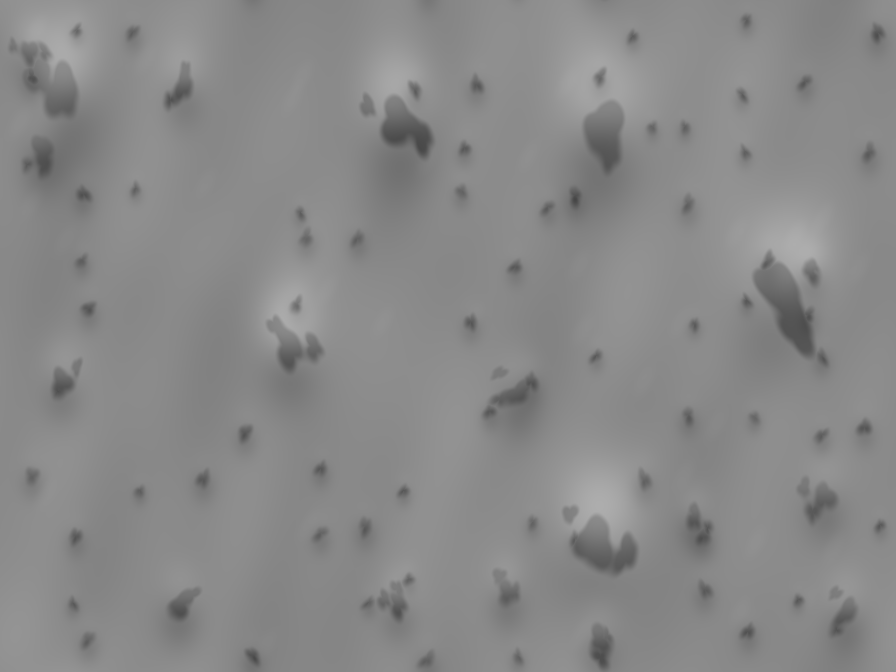
Reproduce this texture procedurally as a Shadertoy shader.

```glsl
const float TAU = 6.2831853;

vec3 hash3(vec2 p) {
    vec3 k = vec3(dot(p, vec2(127.1, 311.7)), dot(p, vec2(269.5, 183.3)), dot(p, vec2(419.2, 371.9)));
    return fract(sin(k) * 43758.545);
}

float smoothMin(float a, float b, float k) {
    float h = max(k - abs(a - b), 0.0) / k;
    return min(a, b) - 0.25 * h * h * k;
}

// Irregular rounded flake, taller than wide
float flake(vec2 p, float size, float lean, vec3 rnd) {
    float c = cos(lean), s = sin(lean);
    p = vec2(c * p.x - s * p.y, s * p.x + c * p.y) * vec2(1.4, 0.9);
    float a = atan(p.y, p.x + 1e-5);
    float wobble = 0.13 * sin(2.0 * a + TAU * rnd.x) + 0.14 * sin(3.0 * a + TAU * rnd.y)
                 + 0.05 * sin(5.0 * a + TAU * rnd.z);
    return length(p) - size * (0.85 + wobble);
}

// Scattered chips on a wrapping grid: x = glow and shadow, y = darkness, z = cover
vec3 chips(vec2 uv, float density, float chance, int pieces, float glow, float shadow) {
    vec2 p = uv * density, base = floor(p);
    vec3 result = vec3(0.0);
    for (int j = -1; j <= 1; j++)
    for (int i = -1; i <= 1; i++) {
        vec2 cell = base + vec2(i, j);
        vec2 id = mod(cell, density * vec2(4.0, 3.0)) + density * 31.0;
        vec3 rnd = hash3(id), kind = hash3(id + 57.0);
        if (rnd.z > chance) continue;

        float radius = mix(0.09, 0.16, kind.x);
        vec2 q = (p - cell - 0.2 - 0.6 * rnd.xy) / radius;
        float lean = (kind.y - 0.4) * 1.5;

        // Main flake merged with smaller fragments
        float d = 1e3;
        for (int k = 0; k < pieces; k++) {
            vec3 part = hash3(id + 13.0 * float(k) + 5.0);
            vec2 offset = k == 0 ? vec2(0.0) : (part.xy - 0.5) * vec2(2.6, 2.6);
            float size = k == 0 ? 1.0 : 0.35 + 0.4 * part.z;
            d = smoothMin(d, flake(q - offset, size, lean, part), 0.4);
        }

        // Crisp upper rim, softer lower rim
        float low = 1.0 - smoothstep(-0.8, 0.9, q.y);
        float soft = 0.015 * density / radius * mix(1.0, 2.0, low);
        float cover = 1.0 - smoothstep(-soft, soft, d);
        float depth = mix(0.09, 0.2, low) * mix(0.75, 1.1, kind.z);
        result.y = max(result.y, cover * depth);
        result.z = max(result.z, cover);

        // Light above, shadow below
        vec2 up = (q - vec2(0.0, 1.0)) / vec2(1.4, 1.9);
        vec2 down = (q + vec2(0.0, 1.0)) / vec2(1.4, 2.0);
        result.x += glow * exp(-dot(up, up)) - shadow * exp(-dot(down, down));
    }
    return result;
}

// Broad, nearly upright streaks
float streaks(vec2 t) {
    t *= TAU;
    float bend = 0.7 * sin(t.y + t.x) + 0.4 * sin(2.0 * t.y - t.x);
    return 0.45 * sin(2.0 * t.x + t.y + bend)
         + 0.5 * sin(5.0 * t.x - t.y + bend + 1.0)
         + 0.35 * sin(9.0 * t.x - 2.0 * t.y - 1.3 * bend + 2.0)
         + 0.25 * sin(3.0 * t.y + 2.0 * t.x + bend);
}

// Faint pale smudges
float smudges(vec2 uv) {
    vec2 p = uv * 3.0, base = floor(p);
    float sum = 0.0;
    for (int j = -1; j <= 1; j++)
    for (int i = -1; i <= 1; i++) {
        vec2 cell = base + vec2(i, j);
        vec3 rnd = hash3(mod(cell, vec2(12.0, 9.0)) + 211.0);
        vec2 q = p - cell - rnd.xy;
        q.x -= 0.4 * q.y;
        sum += step(rnd.z, 0.3) * (1.0 - smoothstep(0.04, 0.24, length(q * vec2(1.4, 0.8))));
    }
    return sum;
}

void mainImage(out vec4 fragColor, in vec2 fragCoord) {
    vec2 t = fragCoord / iResolution.xy;
    vec2 uv = t * vec2(4.0, 3.0);

    vec3 large = chips(uv, 1.0, 0.55, 3, 0.16, 0.11);
    vec3 medium = chips(uv, 2.0, 0.3, 3, 0.06, 0.09);
    vec3 small = chips(uv, 4.0, 0.32, 1, 0.02, 0.07);

    float cover = max(large.z, max(medium.z, small.z));
    float halo = large.x + medium.x + small.x;
    float dark = max(large.y, max(medium.y, small.y));

    float gray = 0.543 + 0.024 * streaks(t) + 0.012 * smudges(uv);
    gray += halo * (1.0 - 0.35 * cover) - dark;
    fragColor = vec4(vec3(clamp(gray, 0.22, 0.74)), 1.0);
}
```
